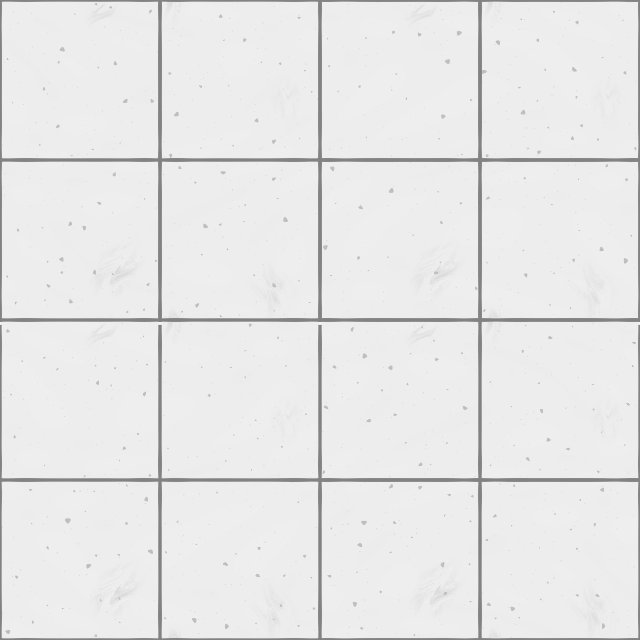
This texture is drawn by a three.js fragment shader. Its source:

```glsl
#define TILES 4.0
#define GROUT_WIDTH 0.0056
#define EDGE_SOFT 0.001
#define SPECK_CELLS 24.0
#define SPECK_CHANCE 0.56
#define DUST_CELLS 76.0
#define DUST_CHANCE 0.34
#define SMUDGE_CELLS 6.0
#define SMUDGE_CHANCE 0.72
#define SMUDGE_STRENGTH 0.62

varying vec2 vUv;

const vec3 TILE_COLOR = vec3(0.93);
const vec3 GROUT_COLOR = vec3(0.51);
const vec3 SPECK_COLOR = vec3(0.75);
const vec3 DUST_COLOR = vec3(0.83);
const vec3 SMUDGE_COLOR = vec3(0.79);
const vec3 CHIP_COLOR = vec3(0.96);
const float TAU = 6.283185;

vec3 hash3(vec2 p) {
  vec3 q = fract(p.xyx * vec3(0.1031, 0.1030, 0.0973));
  q += dot(q, q.yzx + 33.33);
  return fract((q.xxy + q.yzz) * q.zyx);
}

mat2 rotation(float angle) {
  float c = cos(angle), s = sin(angle);
  return mat2(c, -s, s, c);
}

// Wrapped grid of irregular oval spots, at most one per cell
float spots(vec2 uv, float cells, float chance, vec2 radii, float seed) {
  vec2 id = mod(floor(uv * cells), cells);
  vec3 place = hash3(id + seed);
  vec3 shape = hash3(id + seed + 57.0);
  vec2 d = (fract(uv * cells) - mix(vec2(0.14), vec2(0.86), place.xy)) / cells;
  d = rotation(shape.x * TAU) * d * vec2(1.0, 1.0 + 0.7 * shape.y);
  float lobes = 1.0 + 0.14 * sin(3.0 * atan(d.y, d.x + 1e-6) + shape.z * TAU);
  float radius = mix(radii.x, radii.y, shape.z * shape.z) * lobes;
  float ink = 1.0 - smoothstep(-EDGE_SOFT, EDGE_SOFT, length(d) - radius);
  return ink * step(place.z, chance);
}

// Warped, layered sines that read as scuffed grain
float scuffs(vec2 p) {
  float sum = 0.0, weight = 0.5;
  for (int i = 0; i < 5; i++) {
    p += 0.7 * sin(p.yx * 1.3 + float(i));
    sum += weight * sin(p.x) * sin(p.y + 1.0);
    p = rotation(0.8) * p * 1.9;
    weight *= 0.72;
  }
  return sum;
}

// Soft streaky patches that recur every half canvas
float smudges(vec2 uv) {
  float period = SMUDGE_CELLS * 0.5;
  vec2 cell = floor(uv * SMUDGE_CELLS);
  float total = 0.0;
  for (int y = -1; y <= 1; y++) {
    for (int x = -1; x <= 1; x++) {
      vec2 neighbor = cell + vec2(float(x), float(y));
      vec2 id = mod(neighbor, period);
      vec3 place = hash3(id + 11.0);
      vec3 shape = hash3(id + 83.0);
      vec2 d = uv - (neighbor + place.xy) / SMUDGE_CELLS;
      d = rotation((shape.x - 0.5) * 1.6) * d;
      float radius = mix(0.032, 0.075, shape.y);
      float fade = 1.0 - smoothstep(0.0, 1.0, length(d * vec2(1.5, 1.0)) / radius);
      float grain = scuffs(d * vec2(150.0, 60.0) + shape.xy * 40.0);
      float patchInk = fade * smoothstep(-0.35, 0.9, grain);
      total += patchInk * mix(0.45, 1.0, shape.z) * step(place.z, SMUDGE_CHANCE);
    }
  }
  return min(total, 1.0);
}

void main() {
  vec2 uv = vUv;

  // Tile face with wear
  float mottling = sin(TAU * (3.0 * uv.x + sin(TAU * 2.0 * uv.y)))
                 * sin(TAU * (5.0 * uv.y + sin(TAU * uv.x)));
  vec3 color = TILE_COLOR + 0.003 * mottling;
  color = mix(color, SMUDGE_COLOR, SMUDGE_STRENGTH * smudges(uv));
  float dust = spots(uv, DUST_CELLS, DUST_CHANCE, vec2(0.0003, 0.0012), 131.0);
  color = mix(color, DUST_COLOR, 0.75 * dust);
  float specks = spots(uv, SPECK_CELLS, SPECK_CHANCE, vec2(0.0012, 0.0042), 29.0);
  color = mix(color, SPECK_COLOR, specks);

  // Grout centred on the tile borders, with slightly uneven edges
  vec2 lineId = mod(floor(uv * TILES + 0.5), TILES);
  vec2 offset = (fract(uv * TILES + 0.5) - 0.5) / TILES;
  vec2 wobble = 0.00025 * sin(TAU * 9.0 * uv.yx + 3.0 * sin(TAU * 4.0 * uv.yx));
  vec2 edge = abs(offset) - 0.5 * GROUT_WIDTH + wobble;
  vec2 grout = 1.0 - smoothstep(-EDGE_SOFT, EDGE_SOFT, edge);

  // Small chips in the upright joints, just below the middle joint
  float chipEdge = abs(offset.y + 0.95 * GROUT_WIDTH) - 0.4 * GROUT_WIDTH;
  float chip = 1.0 - smoothstep(-EDGE_SOFT, EDGE_SOFT, chipEdge);
  chip *= step(abs(lineId.y - 2.0), 0.5) * step(lineId.x, 2.5);
  vec3 jointColor = mix(GROUT_COLOR, CHIP_COLOR, chip);

  color = mix(color, jointColor, grout.x);
  color = mix(color, GROUT_COLOR, grout.y);
  gl_FragColor = vec4(color, 1.0);
}
```
